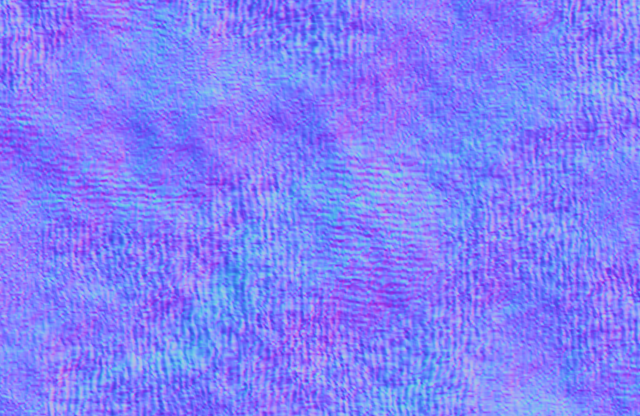
This texture map is drawn by a Shadertoy shader. Its source:

```glsl
// Tangent-space normal map of a worn, rumpled knitted cloth.

float hash(vec2 cell) {
    vec3 h = fract(vec3(cell.xyx) * vec3(0.1031, 0.1030, 0.0973));
    h += dot(h, h.yzx + 33.33);
    return fract((h.x + h.y) * h.z);
}

// Value noise with quintic blending, so its slopes stay smooth
float noise(vec2 p) {
    vec2 i = floor(p), f = p - i;
    f = f * f * f * (f * (f * 6.0 - 15.0) + 10.0);
    return mix(mix(hash(i), hash(i + vec2(1, 0)), f.x),
               mix(hash(i + vec2(0, 1)), hash(i + vec2(1, 1)), f.x), f.y);
}

// Broad folds: every octave is turned to hide the lattice
float folds(vec2 p) {
    const mat2 turn = mat2(1.6, 1.2, -1.2, 1.6);
    float sum = 0.0, amp = 0.032;
    p = turn * p * 2.1 + 7.3;
    for (int i = 0; i < 4; i++) {
        sum += amp * noise(p);
        p = turn * p + 11.7;
        amp *= 0.45;
    }
    return sum;
}

// Pull the thread grid out of line, slowly and then finely
vec2 warp(vec2 p) {
    vec2 slow = vec2(noise(p * 4.5 + 3.1), noise(p * 4.5 + 41.7)) - 0.5;
    vec2 fine = vec2(noise(p * 26.0 + 19.0), noise(p * 26.0 + 73.0)) - 0.5;
    return p + 0.028 * slow + 0.006 * fine;
}

// Round falloff about a centre
float spot(vec2 p, vec2 centre, float tightness) {
    return exp(-tightness * dot(p - centre, p - centre));
}

// Share of level rows against upright columns
float rowShare(vec2 p) {
    return smoothstep(0.45, 0.75, noise(p * 3.2 + 5.0) + 0.4 * spot(p, vec2(0.74, 0.48), 9.0) - 0.1);
}

// Stitches in rows or columns, flattened where the cloth is rubbed
float stitches(vec2 p) {
    vec2 q = warp(p);

    float ribShift = 2.6 * noise(vec2(q.x * 34.0, q.y * 58.0) + 210.0);
    float columns = 0.45 * sin(360.0 * q.x + 10.0 * q.y + ribShift)
                  + 0.16 * sin(340.0 * q.y + 2.0 * ribShift)
                  + 1.5 * noise(vec2(q.x * 94.0 + q.y * 10.0, q.y * 66.0)) - 0.75;

    float rowShift = 2.6 * noise(vec2(q.x * 52.0, q.y * 34.0) + 310.0);
    float rows = 0.42 * sin(390.0 * q.y + 25.0 * q.x + rowShift)
               + 0.16 * sin(360.0 * q.x + 2.0 * rowShift)
               + 1.5 * noise(vec2(q.x * 62.0, q.y * 90.0 + q.x * 10.0) + 130.0) - 0.75;

    float rubbed = noise(p * 4.0 + 61.0) + 0.45 * spot(p, vec2(0.43, 0.66), 22.0);
    return (1.0 - 0.7 * smoothstep(0.5, 0.85, rubbed)) * mix(columns, rows, rowShare(p));
}

float clothHeight(vec2 p) {
    return folds(p) + 0.0011 * stitches(p) + 0.0017 * noise(warp(p) * 150.0 + 17.0);
}

void mainImage(out vec4 fragColor, in vec2 fragCoord) {
    vec2 p = fragCoord / iResolution.y;

    // Central differences give the slope of the cloth
    vec2 e = vec2(0.0015, 0.0);
    vec2 slope = vec2(clothHeight(p + e.xy) - clothHeight(p - e.xy),
                      clothHeight(p + e.yx) - clothHeight(p - e.yx)) / (2.0 * e.x);

    // Each stitch also leans: columns up and right, rows up and left
    vec2 lean = mix(vec2(0.26, 0.34), vec2(-0.2, 0.36), rowShare(p)) * stitches(p);
    vec3 normal = normalize(vec3(lean - slope * vec2(1.0, 1.25), 1.0));

    fragColor = vec4(0.5 + 0.5 * normal + vec3(0.008, 0.002, 0.0), 1.0);
}
```
